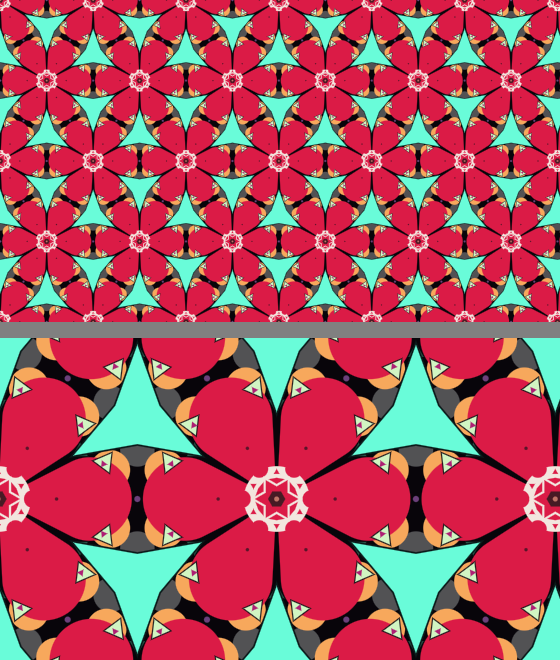
Top, the full canvas; bottom, a detail of the centre.
Give the GLSL for this pattern, as a WebGL 1 fragment shader.

```glsl
precision highp float;
// Six-petalled red flowers on a triangular lattice, with three-armed mint stars in the gaps.
// Each flower cell is folded by mirrors into one 30 degree wedge, where every shape is
// painted once from distance functions; the flower spacing is one unit.

uniform vec2 u_resolution;

const float PI = 3.14159265;
const vec2 STAR = vec2(0.5, 0.288675);      // gap centre, far corner of the wedge
const vec2 VALLEY = vec2(0.866025, 0.5);    // direction between two petals

float pixelSize;

// Lays ink over the base wherever the distance is negative.
vec3 paint(vec3 base, vec3 ink, float dist) {
  return mix(base, ink, clamp(0.5 - dist / (1.2 * pixelSize), 0.0, 1.0));
}

float disc(vec2 p, vec2 center, float radius) {
  return length(p - center) - radius;
}

// Offset from the nearest flower centre.
vec2 flowerCell(vec2 p) {
  vec2 s = vec2(1.0, 1.7320508);
  vec2 a = mod(p, s) - 0.5 * s;
  vec2 b = mod(p - 0.5 * s, s) - 0.5 * s;
  return dot(a, a) < dot(b, b) ? a : b;
}

// Mirrors the cell into the wedge from 0 to 30 degrees.
vec2 foldWedge(vec2 p) {
  float angle = abs(mod(atan(p.y, p.x + 1e-6) + PI / 6.0, PI / 3.0) - PI / 6.0);
  return length(p) * vec2(cos(angle), sin(angle));
}

// Round-ended drop with its point at the origin, lying along x.
float petal(vec2 p) {
  float center = 0.33, radius = 0.15;
  float s = radius / center;
  vec2 side = vec2(sqrt(1.0 - s * s), s);
  float tangentLength = center * side.x;
  return dot(p, side) < tangentLength
    ? dot(p, vec2(-side.y, side.x))
    : disc(p, vec2(center, 0.0), radius);
}

// Triangle with one corner along the given direction.
float triangle(vec2 p, vec2 direction, float inradius) {
  float along = dot(p, direction);
  float across = abs(dot(p, vec2(-direction.y, direction.x)));
  return max(-along, 0.5 * along + 0.866 * across) - inradius;
}

vec3 flowerHeart(vec3 color, vec2 p, vec3 red) {
  vec3 cream = vec3(0.95, 0.90, 0.87);
  vec2 v = vec2(dot(p, VALLEY), abs(dot(p, vec2(-VALLEY.y, VALLEY.x))));
  // Scalloped pale rim, split by red notches
  float rim = max(length(p) - 0.118, -disc(p, vec2(0.125, 0.0), 0.032));
  color = paint(color, cream, rim);
  color = paint(color, red, triangle(v - vec2(0.096, 0.0), vec2(1.0, 0.0), 0.006));
  // Nested stars around a dark eye
  color = paint(color, red, dot(p, vec2(0.94, 0.34)) - 0.075);
  color = paint(color, cream, abs(dot(p, vec2(0.5, 0.866)) - 0.043) - 0.004);
  color = paint(color, vec3(0.28, 0.10, 0.14), dot(p, VALLEY) - 0.027);
  return paint(color, vec3(0.75, 0.45, 0.40), length(p) - 0.009);
}

void main() {
  pixelSize = 6.03 / u_resolution.x;
  vec2 p = (gl_FragCoord.xy - 0.5 * u_resolution) * pixelSize;
  vec2 q = foldWedge(flowerCell(p + vec2(0.012, 0.0)));

  vec3 red = vec3(0.86, 0.105, 0.275);
  vec3 mint = vec3(0.41, 0.99, 0.85);
  vec3 color = vec3(0.03, 0.02, 0.04);

  // Grey and orange discs behind the petals
  color = paint(color, vec3(0.32, 0.32, 0.33), disc(q, vec2(0.5, 0.178), 0.062));
  color = paint(color, vec3(0.97, 0.66, 0.36), disc(q, vec2(0.402, 0.104), 0.072));

  // Dark green sliver in each valley
  vec2 sliver = q - 0.34 * VALLEY;
  color = paint(color, vec3(0.16, 0.34, 0.29), triangle(sliver, -VALLEY, 0.016));

  // Petals with a small speck
  color = paint(color, red, petal(q));
  color = paint(color, vec3(0.35, 0.08, 0.16), disc(q, vec2(0.21, 0.0), 0.006));
  color = flowerHeart(color, q, red);

  // Mint star: one straight edge from arm tip to notch
  float star = dot(q - vec2(0.5, 0.197), vec2(0.175, -0.985));
  color = paint(color, vec3(0.04, 0.10, 0.10), star - 0.006);
  color = paint(color, mint, star);

  // Pale triangular charms on the petal shoulders
  vec2 charm = q - vec2(0.383, 0.132);
  vec2 toStar = normalize(STAR - vec2(0.383, 0.132));
  color = paint(color, vec3(0.10, 0.08, 0.10), triangle(charm, toStar, 0.024));
  color = paint(color, vec3(0.82, 0.96, 0.76), triangle(charm, toStar, 0.020));
  color = paint(color, vec3(0.68, 0.12, 0.45), triangle(charm + 0.008 * toStar, -toStar, 0.007));

  // Violet bead where two petals meet
  color = paint(color, vec3(0.42, 0.25, 0.48), disc(q, vec2(0.5, 0.0), 0.011));

  gl_FragColor = vec4(color, 1.0);
}
```
